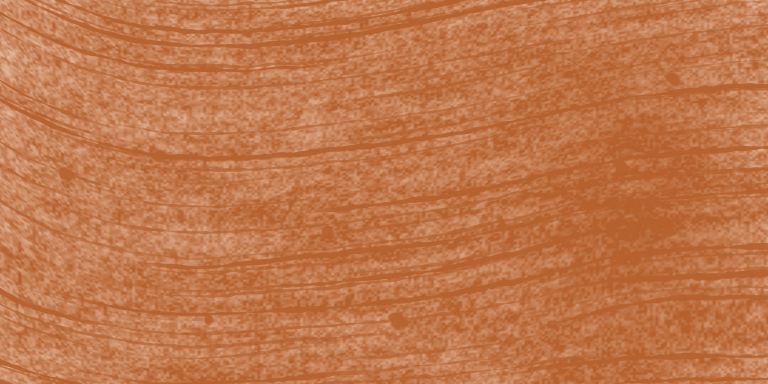
Reproduce this texture procedurally as a WebGL 2 fragment shader.

```glsl
#version 300 es
precision highp float;
// Weathered terracotta wash: pale speckled grain crossed by curved, broken dark strands.

uniform vec2 u_resolution;
out vec4 fragColor;

const vec3 CLAY = vec3(0.71, 0.375, 0.175);   // bare dark pigment
const vec3 CHALK = vec3(0.84, 0.62, 0.49);    // pale worn surface
const float BASE_TONE = 0.44;
const float FINE_GRAIN = 0.68;
const float MID_GRAIN = 0.46;
const float STREAK = 0.40;
const float BLOTCH = 0.30;
const float WIDE_SPACING = 0.056;
const float WIDE_HALF = 0.0068;
const float THIN_SPACING = 0.031;
const float THIN_HALF = 0.0040;
const float KNOT_CELL = 0.24;
const float KNOT_RADIUS = 0.017;

float hash(vec2 p) {
  vec3 q = fract(vec3(p.xyx) * vec3(0.1031, 0.1030, 0.0973));
  q += dot(q, q.yzx + 33.33);
  return fract((q.x + q.y) * q.z);
}

float noise(vec2 p) {
  vec2 i = floor(p), f = fract(p);
  f = f * f * (3.0 - 2.0 * f);
  return mix(mix(hash(i), hash(i + vec2(1, 0)), f.x),
             mix(hash(i + vec2(0, 1)), hash(i + vec2(1, 1)), f.x), f.y);
}

// Noise centred on zero
float grain(vec2 p) { return noise(p) - 0.5; }

float fbm(vec2 p) {
  float sum = 0.0, amp = 0.5;
  for (int i = 0; i < 4; i++) {
    sum += amp * grain(p);
    p = p * 2.03 + 17.3;
    amp *= 0.55;
  }
  return sum;
}

// Height above the sagging sweep that all strands follow
vec2 flowCoords(vec2 p) {
  float sweep = 0.2 * exp(-3.0 * p.x) + 0.24 * smoothstep(0.3, 2.1, p.x);
  float bend = mix(0.6, 1.0, smoothstep(0.0, 0.5, p.y));
  float wobble = 0.022 * grain(p * vec2(2.5, 3.0)) + 0.005 * grain(p * vec2(14.0, 12.0));
  return vec2(p.x, p.y - sweep * bend + wobble + 1.0);
}

// Broken lines, one per row, with varying width and position
float strands(vec2 f, float spacing, float halfWidth, float seed, float pixel) {
  float row = floor(f.y / spacing);
  float id = row * 7.0 + seed;
  float centre = 0.5 + 0.34 * (hash(vec2(id, seed)) - 0.5)
               + 0.3 * grain(vec2(f.x * 2.2, id));
  float dist = abs(f.y - (row + centre) * spacing);
  float presence = smoothstep(0.38, 0.62,
      0.65 * noise(vec2(f.x * 1.7 + id, id)) + 0.35 * hash(vec2(seed, id)));
  float width = halfWidth * presence * mix(0.3, 1.1, noise(vec2(f.x * 9.0, id + 3.0)));
  width += 0.004 * presence * grain(f * vec2(60.0, 90.0));
  float edge = max(0.0018, 0.6 * pixel);
  return presence * (1.0 - smoothstep(width - edge, width + edge, dist));
}

// Sparse ragged spots of pigment
float knots(vec2 p) {
  vec2 cell = floor(p / KNOT_CELL);
  vec2 centre = (cell + 0.25 + 0.5 * vec2(hash(cell + 5.0), hash(cell + 41.0))) * KNOT_CELL;
  float size = KNOT_RADIUS * mix(0.5, 1.1, hash(cell + 73.0));
  float dist = length((p - centre) * vec2(0.85, 1.0)) + 0.024 * grain(p * 50.0);
  float present = step(0.62, hash(cell + 19.0));
  return present * (1.0 - smoothstep(size - 0.004, size + 0.004, dist));
}

// Pale borders and a dark stain towards the right
float broadTone(vec2 p, float aspect) {
  float x = p.x / aspect;
  float left = exp(-x * 9.0) * (0.55 + 0.45 * abs(p.y - 0.4));
  float right = exp((x - 1.0) * 13.0);
  float top = exp((p.y - 1.0) * 9.0);
  vec2 d = (vec2(x, p.y) - vec2(0.85, 0.47)) / vec2(0.15, 0.48);
  float stain = exp(-dot(d, d));
  return 0.34 * left + 0.24 * right + 0.14 * top - 0.34 * stain;
}

void main() {
  float pixel = 1.0 / u_resolution.y;
  vec2 p = gl_FragCoord.xy * pixel;
  vec2 flow = flowCoords(p);

  // Layered surface, from broad shading down to specks
  float tone = BASE_TONE + broadTone(p, u_resolution.x * pixel);
  float texture0 = FINE_GRAIN * grain(flow * vec2(135.0, 175.0))
                 + MID_GRAIN * grain(flow * vec2(58.0, 88.0) + 9.0);
  tone += texture0 * clamp(0.55 + tone, 0.6, 1.15);
  tone += STREAK * grain(flow * vec2(6.0, 48.0) + 31.0);
  tone += BLOTCH * fbm(p * vec2(4.0, 6.0) + 3.0);

  // Pigment gathered in strands and knots
  float wide = strands(flow, WIDE_SPACING, WIDE_HALF, 11.0, pixel);
  float thin = strands(flow, THIN_SPACING, THIN_HALF, 47.0, pixel);
  float pigment = max(max(0.93 * wide, 0.7 * thin), 0.9 * knots(p));
  tone = mix(max(tone, 0.0), 0.02, pigment);

  fragColor = vec4(mix(CLAY, CHALK, min(tone, 1.4)), 1.0);
}
```
